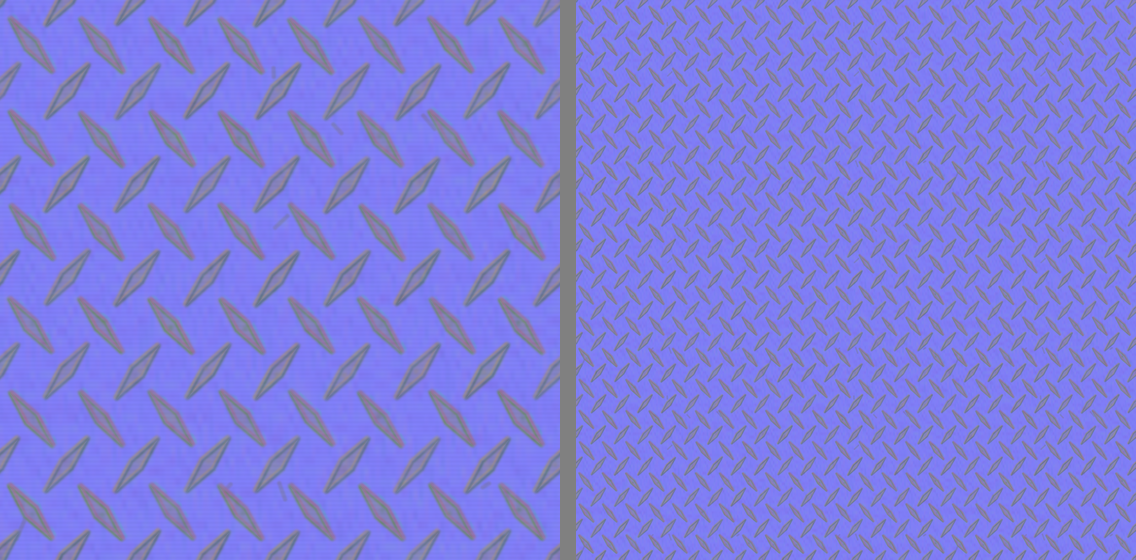
Left: one tile. Right: repeated 3 by 3.
Write a WebGL 1 fragment shader that draws this texture map.

```glsl
precision highp float;

uniform vec2 u_resolution;

// Layout: two interleaved lattices of lozenges, in canvas units
const vec2 REPEATS = vec2(8.0, 6.0);
const vec2 FALLING_CENTRE = vec2(0.45, 0.516);
const vec2 RISING_CENTRE = vec2(0.958, 0.022);
const vec2 RISING_AXIS = vec2(0.622, 0.783);
const vec2 FALLING_AXIS = vec2(-0.622, 0.783);
const float HALF_LENGTH = 0.064;
const float HALF_WIDTH = 0.0115;
const float RIM_OFFSET = 0.0023;
const float RIM_WIDTH = 0.0030;
const float JITTER = 0.0016;

// Colours
const vec3 FLAT = vec3(0.498, 0.492, 0.970);
const vec3 HALO = vec3(0.500, 0.500, 0.820);
const vec3 CORE = vec3(0.520, 0.510, 0.740);
const vec3 RISING_LIT = vec3(0.595, 0.545, 0.590);
const vec3 RISING_SHADE = vec3(0.365, 0.445, 0.530);
const vec3 FALLING_LIT = vec3(0.425, 0.535, 0.470);
const vec3 FALLING_SHADE = vec3(0.610, 0.435, 0.610);
const vec3 FRINGE = vec3(0.400, 0.610, 0.810);
const vec3 SCUFF = vec3(0.470, 0.460, 0.680);

// Surface wear
const vec2 GRAIN_CELLS = vec2(104.0, 52.0);
const vec2 DENT_CELLS = vec2(28.0, 20.0);
const float GRAIN_TILT = 0.040;
const float DENT_TILT = 0.025;
const float WEAVE_LINES = 128.0;
const float WEAVE_DEPTH = 0.013;
const float SCUFF_CELLS = 11.0;
const float SCUFF_CHANCE = 0.11;

float hash(vec2 p) {
  vec3 q = fract(vec3(p.xyx) * 0.1031);
  q += dot(q, q.yzx + 33.33);
  return fract((q.x + q.y) * q.z);
}

vec2 hash2(vec2 p) {
  return vec2(hash(p + 17.0), hash(p + 59.0));
}

// Value noise that wraps over the unit square
float tileNoise(vec2 uv, vec2 cells) {
  vec2 p = uv * cells;
  vec2 i = floor(p);
  vec2 f = fract(p);
  f = f * f * (3.0 - 2.0 * f);
  float a = hash(mod(i, cells));
  float b = hash(mod(i + vec2(1.0, 0.0), cells));
  float c = hash(mod(i + vec2(0.0, 1.0), cells));
  float d = hash(mod(i + 1.0, cells));
  return mix(mix(a, b, f.x), mix(c, d, f.x), f.y);
}

vec2 noiseTilt(vec2 uv, vec2 cells) {
  vec2 e = 0.5 / cells;
  float here = tileNoise(uv, cells);
  return vec2(here - tileNoise(uv + vec2(e.x, 0.0), cells),
              here - tileNoise(uv + vec2(0.0, e.y), cells));
}

float band(float x) {
  x /= RIM_WIDTH;
  return exp(-x * x);
}

// One raised lozenge per cell: halo, core, then a lit and a shaded rim
vec3 addLozenges(vec3 colour, vec2 uv, vec2 centre, vec2 axis,
                 vec3 lit, vec3 shade, float fringe) {
  vec2 grid = uv * REPEATS - centre + 0.5;
  vec2 id = mod(floor(grid), REPEATS) + centre * 40.0;
  vec2 p = (fract(grid) - 0.5) / REPEATS + (hash2(id) - 0.5) * 2.0 * JITTER;
  float along = dot(p, axis);
  float across = dot(p, vec2(axis.y, -axis.x) * sign(axis.x + axis.y * 2.0));
  float wear = tileNoise(uv, vec2(72.0, 60.0));
  float taper = max(1.0 - abs(along) / HALF_LENGTH, 0.0);
  float h = HALF_WIDTH * mix(0.88, 1.12, hash(id + 5.0)) * taper;
  float ends = 1.0 - smoothstep(0.92, 1.06, abs(along) / HALF_LENGTH);
  float d = abs(across) - h;

  float halo = (1.0 - smoothstep(0.0, 0.010, d)) * ends;
  float inside = (1.0 - smoothstep(-0.003, 0.003, d)) * ends;
  float litRim = max(band(across + h + RIM_OFFSET), band(across - h + RIM_OFFSET));
  float shadeRim = max(band(across + h - RIM_OFFSET), band(across - h - RIM_OFFSET));
  float strength = ends * mix(0.70, 1.0, wear) * mix(0.85, 1.0, hash(id + 9.0));
  float outer = band(across - h - 0.0075) * smoothstep(0.35, 0.8, wear);

  colour = mix(colour, HALO, halo * 0.8);
  colour = mix(colour, CORE, inside * mix(0.6, 1.0, wear));
  colour = mix(colour, FRINGE, outer * ends * fringe);
  colour = mix(colour, lit, litRim * strength);
  colour = mix(colour, shade, shadeRim * strength * 0.85);
  // Worn spot near the middle
  vec2 spot = p - (hash2(id + 3.0) - 0.5) * 0.012;
  return mix(colour, lit * 0.95, 0.55 * hash(id + 7.0) * exp(-dot(spot, spot) / 0.00003));
}

// Sparse short scratches
float scuffs(vec2 uv) {
  vec2 id = mod(floor(uv * SCUFF_CELLS), SCUFF_CELLS);
  vec2 p = fract(uv * SCUFF_CELLS) - 0.5 - (hash2(id) - 0.5) * 0.3;
  vec2 dir = normalize(hash2(id + 31.0) - 0.5 + 0.001);
  float reach = mix(0.04, 0.22, hash(id + 43.0));
  float d = length(p - dir * clamp(dot(p, dir), -reach, reach));
  return step(1.0 - SCUFF_CHANCE, hash(id + 71.0)) * (1.0 - smoothstep(0.01, 0.07, d));
}

void main() {
  vec2 uv = gl_FragCoord.xy / u_resolution;
  vec3 colour = mix(FLAT, SCUFF, scuffs(uv) * 0.6);
  colour = addLozenges(colour, uv, RISING_CENTRE, RISING_AXIS, RISING_LIT, RISING_SHADE, 0.0);
  colour = addLozenges(colour, uv, FALLING_CENTRE, FALLING_AXIS, FALLING_LIT, FALLING_SHADE, 0.6);

  // Fine grain, shallow dents and a faint weave
  vec2 tilt = GRAIN_TILT * noiseTilt(uv, GRAIN_CELLS) + DENT_TILT * noiseTilt(uv, DENT_CELLS);
  float weave = WEAVE_DEPTH * cos(6.2831853 * WEAVE_LINES * uv.y);
  colour += vec3(tilt + weave * 0.5, weave - 1.2 * length(tilt));
  gl_FragColor = vec4(clamp(colour, 0.0, 1.0), 1.0);
}
```
